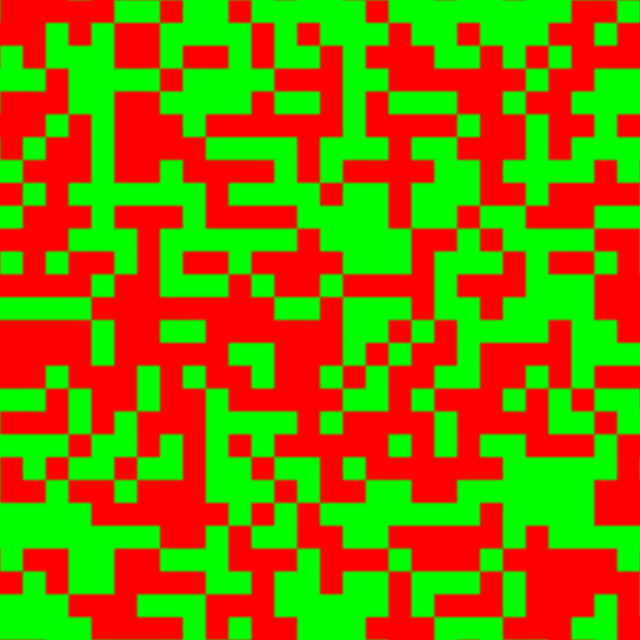
Write a WebGL 1 fragment shader that draws this texture.

```glsl
precision highp float;
// Draws a random two-colour mosaic of square cells with slightly soft borders.

uniform vec2 u_resolution;

const float CELLS = 28.0;        // cells across the canvas
const float EDGE_WIDTH = 0.19;   // border softness, in cells
const float RED_SHARE = 0.5;     // chance that a cell is red
const float SEED = 17.0;
const vec3 RED = vec3(0.995, 0.0, 0.0);
const vec3 GREEN = vec3(0.0, 1.0, 0.005);

float hash(vec2 cell) {
  return fract(sin(dot(cell + SEED, vec2(127.1, 311.7))) * 43758.5453);
}

// 1 for a red cell, 0 for a green one
float redCell(vec2 cell) {
  return step(hash(cell), RED_SHARE);
}

void main() {
  float side = min(u_resolution.x, u_resolution.y);
  vec2 grid = gl_FragCoord.xy / side * CELLS;

  // Blend the four cells around the nearest corner, only close to borders
  vec2 shifted = grid - 0.5;
  vec2 cell = floor(shifted);
  float halfEdge = 0.5 * max(EDGE_WIDTH, CELLS / side);
  vec2 blend = smoothstep(0.5 - halfEdge, 0.5 + halfEdge, fract(shifted));

  float lower = mix(redCell(cell), redCell(cell + vec2(1.0, 0.0)), blend.x);
  float upper = mix(redCell(cell + vec2(0.0, 1.0)), redCell(cell + 1.0), blend.x);
  float redness = mix(lower, upper, blend.y);

  gl_FragColor = vec4(mix(GREEN, RED, redness), 1.0);
}
```
